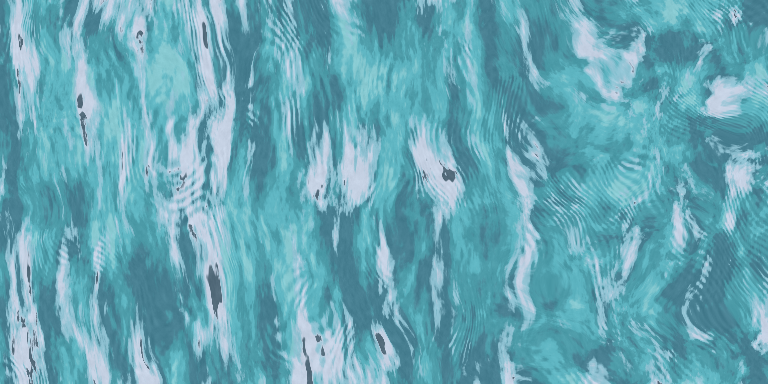
Give the GLSL for this texture, as a Shadertoy shader.

```glsl
float hash(vec2 p) {
    return fract(sin(dot(p, vec2(127.1, 311.7))) * 43758.5453);
}

float noise(vec2 p) {
    vec2 i = floor(p), f = fract(p);
    f = f * f * (3.0 - 2.0 * f);
    return mix(mix(hash(i), hash(i + vec2(1, 0)), f.x),
               mix(hash(i + vec2(0, 1)), hash(i + vec2(1, 1)), f.x), f.y);
}

float fbm(vec2 p) {
    float sum = 0.0, weight = 0.434;
    for (int i = 0; i < 5; i++) {
        sum += weight * noise(p);
        p = p * 2.03 + vec2(17.3, 9.1);
        weight *= 0.6;
    }
    return sum;
}

// Curved comb lines that follow the swell, fading in and out in patches
float ripples(vec2 p, float choppy) {
    float bend = noise(p * vec2(7.0, 5.0) + 31.0);
    float slant = mix(0.25, 0.8, choppy);
    float lines = sin(330.0 * (p.x + slant * p.y) + 70.0 * bend);
    float patches = smoothstep(0.44, 0.66, fbm(p * vec2(9.0, 6.0) + 57.0));
    return lines * patches;
}

void mainImage(out vec4 fragColor, in vec2 fragCoord) {
    vec2 p = fragCoord / iResolution.y;
    float across = fragCoord.x / iResolution.x;
    float choppy = smoothstep(0.55, 0.85, across);

    // Swell bends the upright streaks, more loosely on the choppy side
    vec2 swell = vec2(noise(p * vec2(6.0, 4.5)) + 0.4 * noise(p * vec2(15.0, 11.0)),
                      noise(p * vec2(7.0, 5.0) + 40.0) + 0.4 * noise(p * 14.0)) - 0.7;
    vec2 q = p + swell * mix(vec2(0.05, 0.07), vec2(0.11, 0.11), choppy);
    q.x += 0.06 * p.y;
    float ripple = ripples(p + 0.08 * swell, choppy);
    float fine = fbm(q * mix(vec2(75.0, 20.0), vec2(60.0, 38.0), choppy)) - 0.5;

    // Water body: tall shapes at left, rounder ones at right
    float tall = fbm(q * vec2(18.0, 5.0) + 3.0);
    float rounded = fbm(q * vec2(12.0, 10.0) + 11.0);
    float body = mix(tall, rounded, choppy) + 0.28 * fine + 0.035 * ripple;
    vec3 color = mix(vec3(0.28, 0.50, 0.57), vec3(0.30, 0.61, 0.66),
                     smoothstep(0.37, 0.48, body));
    color = mix(color, vec3(0.37, 0.71, 0.76), smoothstep(0.52, 0.60, body));
    color = mix(color, vec3(0.53, 0.79, 0.82), smoothstep(0.63, 0.74, body));

    // Pale sky reflections, denser at left
    float streak = mix(fbm(q * vec2(21.0, 3.6) + 71.0),
                       fbm(q * vec2(14.0, 8.0) + 83.0), choppy);
    float sheen = streak + 0.045 * ripple + 0.10 * (0.45 - across) + 0.25 * fine;
    sheen += 0.10 * (noise(p * vec2(4.0, 1.5) + 8.0) - 0.5);
    color = mix(color, vec3(0.57, 0.77, 0.835), 0.95 * smoothstep(0.53, 0.60, sheen));
    color = mix(color, vec3(0.77, 0.82, 0.89), smoothstep(0.60, 0.70, sheen));

    // Dark slivers inside the brightest streaks
    float sliver = noise(q * vec2(55.0, 11.0) + 5.0) + 0.25 * noise(q * vec2(120.0, 45.0));
    float core = smoothstep(0.66, 0.70, sheen) * smoothstep(0.92, 0.97, sliver);
    color = mix(color, vec3(0.27, 0.37, 0.43), 0.9 * core);

    // Fine surface texture
    color += 0.09 * (fbm(q * vec2(110.0, 60.0)) - 0.5) + 0.015 * ripple;
    fragColor = vec4(color, 1.0);
}
```
